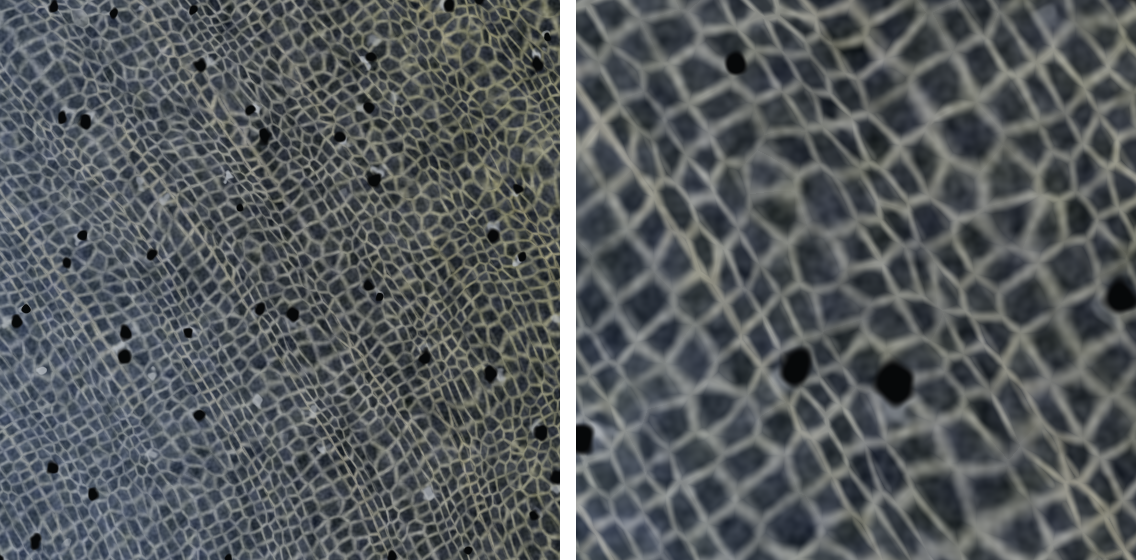
Left, the full canvas; right, a detail of the centre.
A WebGL 2 fragment shader for this texture:

```glsl
#version 300 es
precision highp float;
// Thin section of plant tissue: slanted files of walled cells with scattered dark pores.

uniform vec2 u_resolution;
out vec4 fragColor;

vec2 hash2(vec2 p) {
  vec3 q = fract(p.xyx * vec3(0.1031, 0.1030, 0.0973));
  q += dot(q, q.yzx + 33.33);
  return fract((q.xx + q.yz) * q.zy);
}

// Gradient noise, roughly -0.7 to 0.7
float noise(vec2 p) {
  vec2 i = floor(p), f = p - i;
  vec2 w = f * f * f * (f * (f * 6.0 - 15.0) + 10.0);
  vec2 o = vec2(0.0, 1.0);
  float a = dot(hash2(i) * 2.0 - 1.0, f);
  float b = dot(hash2(i + o.yx) * 2.0 - 1.0, f - o.yx);
  float c = dot(hash2(i + o.xy) * 2.0 - 1.0, f - o.xy);
  float d = dot(hash2(i + 1.0) * 2.0 - 1.0, f - 1.0);
  return mix(mix(a, b, w.x), mix(c, d, w.x), w.y);
}

// Jittered cells: x = gap between the two nearest centres, y = random value of the cell
vec2 cells(vec2 p, vec2 jitter) {
  vec2 base = floor(p);
  float nearest = 9.0, second = 9.0, id = 0.0;
  for (int y = -1; y <= 1; y++) {
    for (int x = -1; x <= 1; x++) {
      vec2 cell = base + vec2(x, y);
      vec2 rnd = hash2(cell + 71.0);
      float d = length(cell + 0.5 + (rnd - 0.5) * jitter - p);
      if (d < nearest) {
        second = nearest;
        nearest = d;
        id = rnd.x;
      } else {
        second = min(second, d);
      }
    }
  }
  return vec2(second - nearest, id);
}

// Scattered pores: x = dark hole, y = bright glint on the rim
vec2 pores(vec2 p) {
  vec2 result = vec2(0.0);
  vec2 q = p * 9.0, base = floor(q);
  float rough = noise(p * 75.0);
  for (int y = -1; y <= 1; y++) {
    for (int x = -1; x <= 1; x++) {
      vec2 cell = base + vec2(x, y);
      vec2 kind = hash2(cell + 19.0);
      if (kind.x > 0.68) continue;
      vec2 away = q - cell - hash2(cell + 43.0);
      float size = mix(0.055, 0.115, kind.y);
      float turn = kind.y * 40.0;
      vec2 side = vec2(cos(turn), sin(turn));
      float hole = length(away * vec2(1.0, 0.85)) + rough * 0.06;
      float rim = length(away - side * size * 1.2) + rough * 0.16;
      float open = step(kind.x, 0.48);
      result.x = max(result.x, open * (1.0 - smoothstep(size * 0.65, size * 1.2, hole)));
      float glint = 1.0 - smoothstep(size * 0.3, size * 1.3, rim);
      result.y = max(result.y, glint * mix(0.25, 1.0, fract(kind.x * 37.0)));
    }
  }
  return result;
}

void main() {
  vec2 p = gl_FragCoord.xy / min(u_resolution.x, u_resolution.y);

  // Axes across and along the files, gently curved and warped
  vec2 c = p - 0.5;
  float along = dot(c, vec2(0.53, -0.85));
  float across = dot(c, vec2(0.85, 0.53)) + 0.12 * along * along;
  across += 0.022 * noise(p * 3.0 + 5.0) + 0.004 * noise(p * 13.0);
  along += 0.05 * noise(p * 5.5 + 20.0) + 0.010 * noise(p * 17.0);
  vec2 grid = vec2(across * 51.0, along * 39.0);
  grid.x += 2.2 * noise(vec2(grid.x * 0.2, grid.y * 0.03) + 8.0);

  // Cell walls, with continuous lines between some files
  float disorder = smoothstep(-0.2, 0.5, noise(p * 4.0 + 31.0) + (c.x + c.y) * 0.35);
  vec2 cell = cells(grid, mix(vec2(0.32, 0.6), vec2(0.75, 0.85), disorder));
  float wall = 1.0 - smoothstep(0.0, 0.48, cell.x);
  wall *= 0.85 + 0.65 * noise(p * 28.0 + 3.0);
  float seam = 1.0 - smoothstep(0.02, 0.25, abs(fract(grid.x + 0.5) - 0.5));
  float streak = smoothstep(0.0, 0.4, noise(vec2(grid.x * 0.4, grid.y * 0.045) + 50.0));
  wall = max(wall, seam * mix(0.35, 0.95, streak) * (1.0 - 0.6 * disorder));

  // Bluish haze on the left, olive tint on the right
  float haze = smoothstep(0.25, -0.6, c.x + 0.35 * c.y + 0.25 * noise(p * 2.5));
  float olive = smoothstep(0.05, 0.5, c.x + 0.3 * c.y);
  vec3 inside = mix(vec3(0.175, 0.195, 0.215), vec3(0.25, 0.295, 0.36), haze);
  vec3 wallColor = mix(vec3(0.55, 0.555, 0.53), vec3(0.53, 0.56, 0.59), haze);
  wallColor = mix(wallColor, vec3(0.54, 0.54, 0.45), olive);
  wallColor += streak * vec3(0.06, 0.045, 0.015);
  inside += (cell.y - 0.5) * 0.08;
  vec3 color = mix(inside, wallColor, clamp(wall, 0.0, 1.0));

  // Mottling and fine grain
  color += 0.07 * noise(p * 9.0 + 60.0) + 0.10 * noise(p * 65.0) + 0.10 * noise(p * 150.0);
  color.b += 0.05 * noise(p * 38.0 + 90.0);

  vec2 pore = pores(p);
  color = mix(color, vec3(0.74, 0.76, 0.78), pore.y * 0.8);
  color = mix(color, vec3(0.025, 0.03, 0.035), pore.x);
  fragColor = vec4(clamp(color, 0.0, 1.0), 1.0);
}
```
